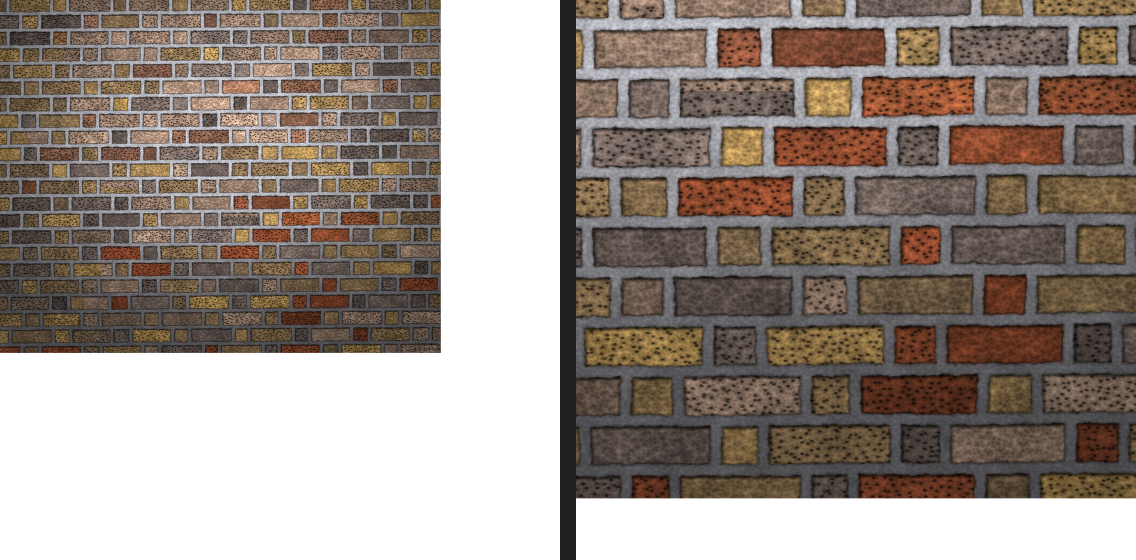
Left, the full canvas; right, a detail of the centre.
Write a Shadertoy shader that draws this texture.

```glsl
#define WALL_SIZE vec2(0.787, 0.630)
#define COURSE 0.02957
#define PERIOD 0.1070
#define FIRST_BED 0.0245
#define TILT 0.0065
#define JOINT 0.0066
#define SHADOW 0.0030
#define MORTAR vec3(0.70, 0.70, 0.73)
#define BROWN vec3(0.60, 0.50, 0.43)
#define OCHRE vec3(0.61, 0.49, 0.29)
#define SOOT vec3(0.38, 0.34, 0.33)
#define RUST vec3(0.56, 0.29, 0.18)

float hash(vec2 p) {
    vec3 q = fract(vec3(p.xyx) * 0.1031);
    q += dot(q, q.yzx + 33.33);
    return fract((q.x + q.y) * q.z);
}

// Distance to the nearest scattered point, about 0 to 1
float cellular(vec2 p) {
    vec2 cell = floor(p);
    float nearest = 2.0;
    for (int j = -1; j <= 1; j++)
    for (int i = -1; i <= 1; i++) {
        vec2 c = cell + vec2(i, j);
        vec2 point = c + vec2(hash(c), hash(c + 71.7));
        nearest = min(nearest, length(p - point));
    }
    return nearest;
}

// Layered sines, about -1 to 1
float ripple(vec2 p) {
    float sum = 0.0, gain = 0.5;
    for (int i = 0; i < 4; i++) {
        sum += gain * sin(p.x + 1.7 * sin(p.y)) * cos(0.8 * p.y + sin(p.x));
        p = mat2(1.5, 1.2, -1.2, 1.5) * p + 2.3;
        gain *= 0.6;
    }
    return sum;
}

// Joint on either side of a stretcher, in periods
float jointAt(float n, float side, float row) {
    float jitter = hash(vec2(2.0 * n + side + 40.0, row + 9.0)) - 0.5;
    return mix(0.158, 0.862, side) + 0.035 * jitter;
}

vec3 brickColor(vec2 id, vec2 w) {
    float tone = hash(id + 13.0), kind = hash(id + 57.0);
    float yellow = 0.22 + 0.55 * smoothstep(0.20, 0.0, w.x) + 0.25 * smoothstep(0.2, 0.4, w.y);
    float low = smoothstep(0.25, 0.45, w.y);
    vec3 color = mix(BROWN, OCHRE, step(kind, yellow) * (0.4 + 0.6 * tone));
    color = mix(color, SOOT, step(0.78 - 0.1 * low, kind) * 0.75);
    color = mix(color, RUST, step(0.93 - 0.05 * low, hash(id + 91.0)) * (0.4 + 0.6 * low));
    return color * (0.82 + 0.34 * tone);
}

vec3 wall(vec2 w, float pixel) {
    // Courses, with a slight slope and wavy beds
    vec2 p = w + 0.0008 * vec2(ripple(w * 55.0), ripple(w * 48.0 + 7.0));
    float y = (p.y + TILT * p.x - FIRST_BED) / COURSE;
    float row = floor(y) + 1.0;

    // Long and short bricks alternate, each course shifted by half a period
    float x = p.x / PERIOD - 0.5 * mod(row, 2.0) + 0.05 * (hash(vec2(row + 5.0, 3.0)) - 0.5);
    float n = floor(x), f = x - n;
    float left = jointAt(n, 0.0, row), right = jointAt(n, 1.0, row), id = 2.0 * n + 1.0;
    if (f < left) {
        right = left;
        left = jointAt(n - 1.0, 1.0, row) - 1.0;
        id -= 1.0;
    } else if (f > right) {
        left = right;
        right = jointAt(n + 1.0, 0.0, row) + 1.0;
        id += 1.0;
    }

    // Ragged brick outline
    vec2 local = vec2((f - 0.5 * (left + right)) * PERIOD, (fract(y) - 0.5) * COURSE);
    vec2 halfSize = 0.5 * vec2((right - left) * PERIOD, COURSE) - 0.5 * JOINT;
    vec2 q = abs(local) - halfSize + 0.001;
    float edge = length(max(q, 0.0)) + min(max(q.x, q.y), 0.0) - 0.001;
    edge += 0.0009 * ripple(w * 330.0);
    float inside = smoothstep(pixel, -pixel, edge);

    // Pitted brick face
    vec2 brickId = vec2(id + 40.0, row + 3.0);
    float pits = cellular(w * vec2(170.0, 260.0));
    float grain = cellular(w * vec2(390.0, 480.0) + 17.0);
    float stain = ripple(w * 85.0 + 4.0 * hash(brickId));
    vec3 brick = brickColor(brickId, w);
    brick *= 0.62 + 0.42 * pits + 0.38 * grain + 0.20 * stain;
    brick *= 1.0 - 0.5 * smoothstep(0.30, 0.08, pits) * step(0.4, hash(brickId + 23.0));

    // Raised joints shade the brick rims, deepest below each bed
    float top = local.y + halfSize.y, side = local.x + halfSize.x;
    float rim = 0.70 * smoothstep(SHADOW, 0.0, top);
    rim = max(rim, 0.55 * smoothstep(SHADOW, 0.0, side));
    rim = max(rim, 0.45 * smoothstep(-0.6 * SHADOW, 0.0, edge));
    brick *= 1.0 - rim;

    // Mortar, grimier in the lower courses
    float grime = smoothstep(0.36, 0.58, w.y + 0.04 * ripple(w * 14.0));
    vec3 mortar = MORTAR * (0.86 + 0.22 * grain + 0.12 * ripple(w * 120.0));
    mortar *= (1.0 - 0.32 * grime) * (0.78 + 0.22 * smoothstep(0.0, 0.0018, edge));

    // Light pool in the upper middle, darker corners
    float reach = length((w - vec2(0.40, 0.22)) * vec2(1.0, 1.1));
    float light = mix(1.14, 0.64, smoothstep(0.08, 0.52, reach));
    return mix(mortar, brick, inside) * light;
}

void mainImage(out vec4 fragColor, in vec2 fragCoord) {
    float pixel = 1.0 / iResolution.y;
    vec2 w = vec2(fragCoord.x, iResolution.y - fragCoord.y) * pixel;
    vec2 margin = smoothstep(0.5 * pixel, -0.5 * pixel, w - WALL_SIZE);
    fragColor = vec4(mix(vec3(1.0), wall(w, pixel), margin.x * margin.y), 1.0);
}
```
